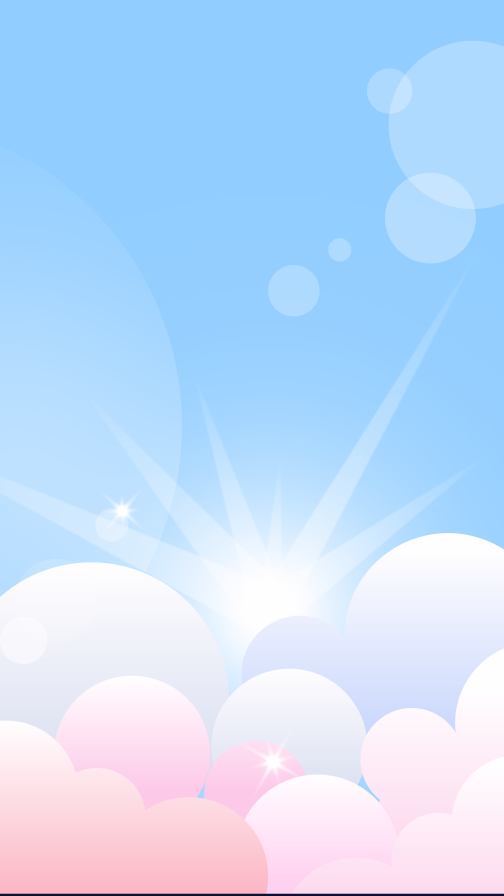
Give the GLSL for this background, as a Shadertoy shader.

```glsl
// Pastel sunrise: a blue sky with a radiant glow, tapered light rays and
// translucent bubbles, above layered clouds. Each cloud is a union of circles
// shaded by a vertical gradient; lengths are in canvas widths.

#define SKY        vec3(0.570, 0.805, 1.000)
#define PAPER      vec3(1.000, 0.995, 1.000)
#define LAVENDER   vec3(0.800, 0.850, 0.990)
#define MIST       vec3(0.860, 0.880, 0.945)
#define ORCHID     vec3(0.990, 0.790, 0.910)
#define BLUSH      vec3(0.990, 0.840, 0.930)
#define ROSE       vec3(0.985, 0.710, 0.765)
#define SUN        vec2(0.537, 0.563)
#define RAY_LIGHT  0.45
#define GLOW_SIZE  0.27

// Antialiased coverage of a signed distance
float cover(float d) {
    return clamp(0.5 - d * iResolution.x, 0.0, 1.0);
}

float puff(vec2 p, float x, float y, float r) {
    return length(p - vec2(x, y)) - r;
}

// Lay one cloud over the scene, white at its crest and tinted at its base
void paintCloud(inout vec3 col, float d, float y, float crest, float base, vec3 tint) {
    float t = clamp((crest - y) / (crest - base), 0.0, 1.0);
    col = mix(col, mix(PAPER, tint, t), cover(d));
}

// Beam that narrows and fades towards its tip
float lightRay(vec2 v, float angle, float len, float halfWidth) {
    vec2 dir = vec2(cos(angle), sin(angle));
    float along = dot(v, dir) / len;
    float across = abs(dot(v, vec2(-dir.y, dir.x)));
    float left = clamp(1.0 - along, 0.0, 1.0);
    float edge = smoothstep(0.003, -0.003, across - halfWidth * left);
    return edge * step(0.0, along) * pow(left, 0.7);
}

// Small glint with alternating long and short spikes
float sparkle(vec2 v, float size, float tilt) {
    float light = 0.7 * exp(-dot(v, v) / (size * size * 0.05));
    for (int i = 0; i < 4; i++) {
        float a = tilt + float(i) * 0.785;
        float reach = size * (i % 2 == 0 ? 1.0 : 0.6);
        float along = abs(dot(v, vec2(cos(a), sin(a)))) / reach;
        float across = abs(dot(v, vec2(-sin(a), cos(a))));
        float fade = max(1.0 - along, 0.0);
        light += 0.6 * fade * smoothstep(0.0035, 0.0, across - 0.003 * fade);
    }
    return min(light, 1.0);
}

vec3 sky(vec2 p) {
    vec3 col = SKY;

    // Huge pale disc on the left, brightest near the canvas edge
    float discLight = mix(0.05, 0.38, smoothstep(0.65, 0.0, length(p - vec2(0.0, 0.85))));
    col = mix(col, PAPER, discLight * cover(puff(p, -0.247, 0.933, 0.608)));

    // Sun glow with a hot core
    vec2 v = p - SUN;
    float r = length(v);
    col = mix(col, PAPER, exp(-pow(r / GLOW_SIZE, 1.5)));

    // Rays: angle, length, half width
    vec3 rays[6] = vec3[6](
        vec3(1.049, 0.84, 0.034), vec3(0.628, 0.53, 0.040),
        vec3(1.509, 0.31, 0.024), vec3(1.882, 0.50, 0.037),
        vec3(2.274, 0.57, 0.052), vec3(2.700, 0.85, 0.050));
    for (int i = 0; i < 6; i++)
        col = mix(col, PAPER, RAY_LIGHT * lightRay(v, rays[i].x, rays[i].y, rays[i].z));
    return mix(col, PAPER, exp(-r * r / 0.006));
}

void addClouds(inout vec3 col, vec2 p) {
    // Lavender bank behind, on the right
    float d = min(puff(p, 0.889, 0.514, 0.206), puff(p, 0.595, 0.440, 0.116));
    d = min(d, puff(p, 0.741, 0.389, 0.137));
    paintCloud(col, d, p.y, 0.69, 0.34, LAVENDER);

    // Misty mounds
    paintCloud(col, puff(p, 0.181, 0.389, 0.273), p.y, 0.66, 0.28, MIST);
    paintCloud(col, puff(p, 0.574, 0.296, 0.155), p.y, 0.46, 0.21, MIST);

    // Pink middle layers
    d = min(puff(p, 0.262, 0.282, 0.155), puff(p, 0.509, 0.204, 0.104));
    paintCloud(col, d, p.y, 0.437, 0.21, ORCHID);
    d = min(puff(p, 0.817, 0.271, 0.102), puff(p, 1.065, 0.343, 0.162));
    d = min(d, puff(p, 0.926, 0.123, 0.185));
    paintCloud(col, d, p.y, 0.41, 0.08, BLUSH);
    paintCloud(col, puff(p, 0.630, 0.079, 0.162), p.y, 0.24, 0.03, ORCHID + 0.03);

    // Foreground banks
    d = min(puff(p, 0.012, 0.204, 0.144), puff(p, 0.192, 0.157, 0.097));
    d = min(d, min(puff(p, 0.375, 0.039, 0.157), puff(p, 0.139, -0.028, 0.208)));
    paintCloud(col, d, p.y, 0.347, 0.0, ROSE);
    d = min(puff(p, 0.706, -0.074, 0.150), puff(p, 0.870, 0.072, 0.093));
    d = min(d, min(puff(p, 1.030, 0.146, 0.134), puff(p, 0.949, -0.051, 0.174)));
    paintCloud(col, d, p.y, 0.26, -0.02, BLUSH);
}

void mainImage(out vec4 fragColor, in vec2 fragCoord) {
    vec2 p = fragCoord / iResolution.x;
    vec3 col = sky(p);
    addClouds(col, p);

    // Bubbles: centre, radius, opacity
    vec4 bubbles[8] = vec4[8](
        vec4(0.938, 1.530, 0.167, 0.27), vec4(0.854, 1.345, 0.090, 0.30),
        vec4(0.773, 1.597, 0.045, 0.25), vec4(0.583, 1.201, 0.051, 0.25),
        vec4(0.674, 1.282, 0.023, 0.25), vec4(0.222, 0.736, 0.033, 0.30),
        vec4(0.047, 0.507, 0.047, 0.50), vec4(0.111, 0.586, 0.083, 0.14));
    for (int i = 0; i < 8; i++)
        col = mix(col, PAPER, bubbles[i].w * cover(puff(p, bubbles[i].x, bubbles[i].y, bubbles[i].z)));

    // Glints, then the thin dark base line
    col = mix(col, PAPER, sparkle(p - vec2(0.243, 0.764), 0.060, 0.85));
    col = mix(col, PAPER, sparkle(p - vec2(0.542, 0.266), 0.085, 1.05));
    col = mix(col, vec3(0.06, 0.06, 0.20), cover(p.y - 0.0045));
    fragColor = vec4(col, 1.0);
}
```
